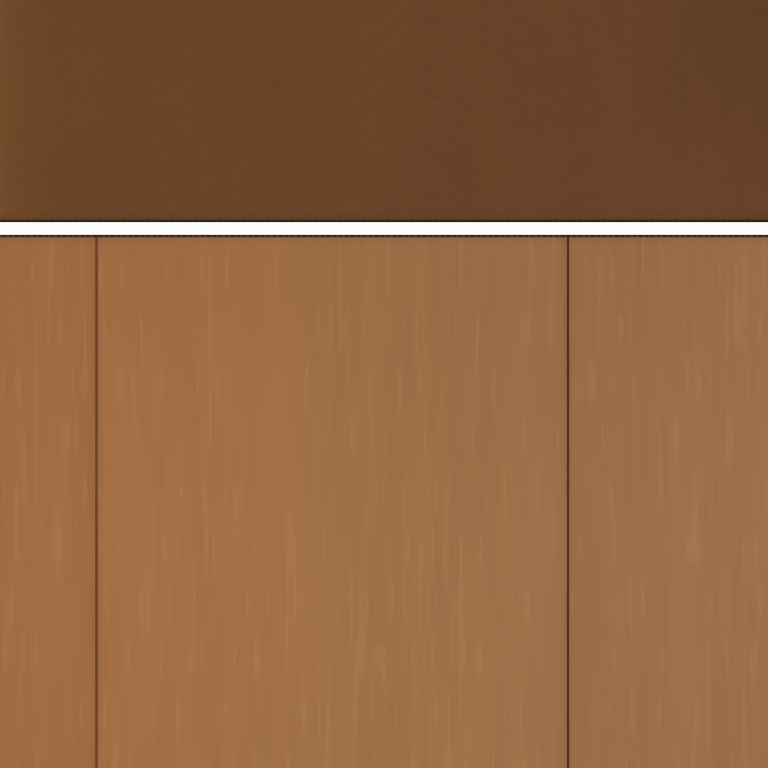
A Shadertoy shader for this texture:

```glsl
// Wood panelling below a plain dark board, parted by a bright strip.
// The grain is value noise stretched along y in several octaves; the seams
// and the strip are smoothed distance bands, the strip edged by fine hatching.

const vec3 WOOD_LIGHT  = vec3(0.655, 0.472, 0.308);
const vec3 WOOD_DARK   = vec3(0.585, 0.405, 0.255);
const vec3 BOARD       = vec3(0.408, 0.270, 0.158);
const vec3 STRIP       = vec3(0.992, 0.992, 0.984);
const vec3 EDGE        = vec3(0.170, 0.120, 0.080);
const vec3 SEAM_LEFT   = vec3(0.400, 0.235, 0.125);
const vec3 SEAM_RIGHT  = vec3(0.300, 0.160, 0.100);

const float STRIP_Y      = 0.7025;  // centre of the strip
const float STRIP_HALF   = 0.0082;
const float EDGE_HALF    = 0.0016;  // hatched line on either side
const float HATCH_COUNT  = 128.0;
const float SEAM_FIRST   = 0.1257;
const float SEAM_SPACING = 0.6139;
const float SEAM_HALF    = 0.0016;
const float GRAIN        = 0.050;   // strength of the wood streaks
const float BOARD_GRAIN  = 0.012;

float hash(vec2 p) {
    return fract(sin(dot(p, vec2(127.1, 311.7))) * 43758.55);
}

float noise(vec2 p) {
    vec2 cell = floor(p), f = fract(p);
    f = f * f * (3.0 - 2.0 * f);
    return mix(mix(hash(cell), hash(cell + vec2(1.0, 0.0)), f.x),
               mix(hash(cell + vec2(0.0, 1.0)), hash(cell + 1.0), f.x), f.y);
}

// Streaks from broad to fine, roughly within -0.5 to 0.5
float grain(vec2 p) {
    float sum = 0.0, weight = 0.36;
    vec2 scale = vec2(12.0, 1.3);
    for (int i = 0; i < 4; i++) {
        sum += weight * (noise(p * scale + float(i) * 17.3) - 0.5);
        scale *= vec2(2.7, 2.3);
        weight *= 0.85;
    }
    return sum;
}

// Coverage of a band of the given half width, smoothed over one pixel
float band(float dist, float halfWidth, float px) {
    return 1.0 - smoothstep(halfWidth - 0.6 * px, halfWidth + 0.6 * px, abs(dist));
}

vec3 woodPanels(vec2 uv, float px) {
    float panel = floor((uv.x - SEAM_FIRST) / SEAM_SPACING);
    float streaks = grain(uv + vec2(panel * 5.7, 0.0));

    // Broad tone: darker at the left and right panels and near the top
    float tone = 0.64 - 0.15 * abs(panel);
    tone += 0.16 * (noise(uv * vec2(5.0, 2.0) + 4.0) - 0.5);
    tone -= 0.30 * smoothstep(0.25, 0.70, uv.y);
    vec3 col = mix(WOOD_DARK, WOOD_LIGHT, tone);
    col *= mix(vec3(1.02, 0.985, 0.95), vec3(0.985, 1.0, 1.02),
               smoothstep(0.0, 0.9, uv.x));
    col *= 1.0 + GRAIN * 1.6 * streaks;

    // Thin pale fibres
    float fibre = noise(uv * vec2(190.0, 14.0) + 31.0);
    col += 0.022 * smoothstep(0.68, 1.0, fibre);

    // Seams with a soft shadow on both sides
    float nearest = floor((uv.x - SEAM_FIRST) / SEAM_SPACING + 0.5);
    float dist = uv.x - SEAM_FIRST - nearest * SEAM_SPACING;
    vec3 seamColor = mix(SEAM_LEFT, SEAM_RIGHT, clamp(nearest, 0.0, 1.0));
    col *= 1.0 - 0.10 * exp(-abs(dist) / 0.004);
    return mix(col, seamColor, 0.85 * band(dist, SEAM_HALF, px));
}

vec3 darkBoard(vec2 uv) {
    vec3 col = BOARD;
    col *= 1.0 + 0.10 * exp(-uv.x / 0.025);
    col *= mix(vec3(1.01, 1.01, 0.97), vec3(0.98, 0.97, 1.02), uv.x);
    col *= 1.0 - 0.06 * smoothstep(0.75, 1.0, uv.x) * smoothstep(0.7, 1.0, uv.y);
    float mottle = noise(uv * vec2(110.0, 150.0)) + noise(uv * vec2(25.0, 9.0)) - 1.0;
    return col * (1.0 + 2.0 * BOARD_GRAIN * mottle);
}

void mainImage(out vec4 fragColor, in vec2 fragCoord) {
    vec2 uv = fragCoord / iResolution.xy;
    float px = 1.0 / iResolution.y;
    float fromStrip = uv.y - STRIP_Y;

    vec3 col = mix(woodPanels(uv, px), darkBoard(uv),
                   smoothstep(-px, px, fromStrip));

    // Slanted hatching along both edges of the strip
    float outside = abs(fromStrip) - STRIP_HALF - EDGE_HALF;
    float slant = uv.x + 1.2 * fromStrip;
    float hatch = 0.5 + 0.5 * sin(6.28318 * HATCH_COUNT * slant);
    float edge = band(outside, EDGE_HALF, px) * mix(0.55, 0.95, hatch);
    col *= 1.0 - 0.15 * exp(-max(outside, 0.0) / 0.004);
    col = mix(col, EDGE, edge);

    // Bright strip
    col = mix(col, STRIP, band(fromStrip, STRIP_HALF, px));
    fragColor = vec4(col, 1.0);
}
```
